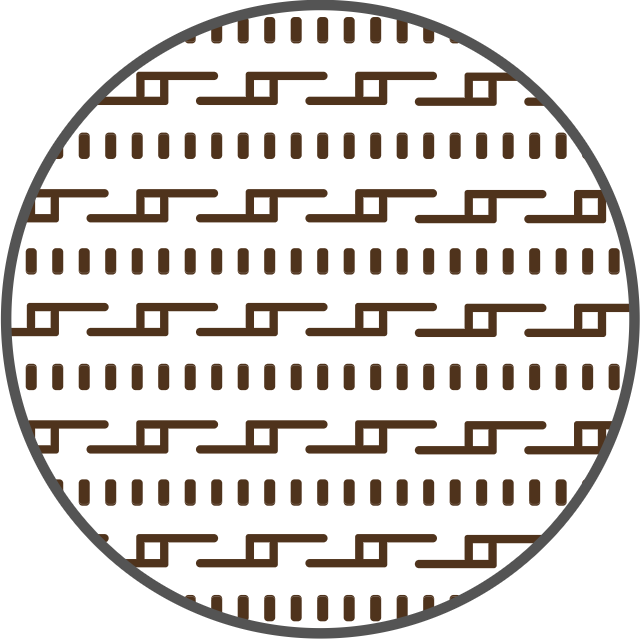
A Shadertoy shader for this pattern:

```glsl
const vec3 PAPER = vec3(1.0);
const vec3 BROWN = vec3(0.31, 0.20, 0.11);
const vec3 SEAM = vec3(0.62, 0.57, 0.54);
const vec3 GRAY = vec3(0.33);

const float ROW_PITCH = 0.1806;

float coverage(float dist, float pixel) {
    return clamp(0.5 - dist / pixel, 0.0, 1.0);
}

float roundedBox(vec2 p, vec2 halfSize, float radius) {
    vec2 q = abs(p) - halfSize + radius;
    return length(max(q, 0.0)) + min(max(q.x, q.y), 0.0) - radius;
}

// Square frame with one long arm on top and its half-turn below
float keyShape(vec2 p, vec2 halfFrame, float armEnd, float halfStroke) {
    float outer = roundedBox(p, halfFrame + halfStroke, 0.0045);
    float hole = roundedBox(p, halfFrame - halfStroke, 0.0);
    vec2 q = p.y < 0.0 ? -p : p;
    q -= vec2(clamp(q.x, 0.0, armEnd), halfFrame.y);
    return min(max(outer, -hole), length(q) - halfStroke);
}

// Rows of keys; arms reach into the neighbouring cells
float keyRows(vec2 p, vec2 pitch) {
    float row = round(p.y / pitch.y);
    float column = round(p.x / pitch.x);
    float oddRowDrop = 0.0028 * mod(row, 2.0);
    float dist = 1.0;
    for (float i = -1.0; i <= 1.0; i++) {
        float c = column + i;
        float rightDrop = 0.0013 * step(2.0, c);
        vec2 centre = vec2(c, row) * pitch - vec2(0.0, oddRowDrop + rightDrop);
        dist = min(dist, keyShape(p - centre, vec2(0.0186, 0.0195), 0.0963, 0.0065));
    }
    return dist;
}

// Returns the bar distance and the distance to its thin end seam
vec2 barRows(vec2 p, vec2 pitch, vec2 halfBar) {
    float row = floor(p.y / pitch.y);
    vec2 q = vec2(p.x - pitch.x * round(p.x / pitch.x), p.y - (row + 0.5) * pitch.y);
    float side = mod(row, 2.0) < 0.5 ? -1.0 : 1.0;
    float bar = roundedBox(q, halfBar, 0.006);
    float inset = roundedBox(q + vec2(0.0, side * 0.0025), halfBar, 0.006);
    float seam = max(abs(inset) - 0.0004, halfBar.y - 0.007 - side * q.y);
    return vec2(bar, max(seam, bar + 0.0006));
}

void mainImage(out vec4 fragColor, in vec2 fragCoord) {
    float size = min(iResolution.x, iResolution.y);
    float pixel = 1.0 / size;
    vec2 p = (fragCoord - 0.5 * iResolution.xy) / size - vec2(0.0005, 0.0013);

    float keys = keyRows(p - vec2(-0.0915, -0.0006), vec2(0.1710, ROW_PITCH));
    vec2 bars = barRows(p - vec2(0.0037, 0.0), vec2(0.0414, ROW_PITCH), vec2(0.0086, 0.0206));

    // Clip the rows to the disc, then lay the ring over its rim
    float rim = length(p) - 0.4909;
    float ink = coverage(min(keys, bars.x), pixel) * coverage(rim, pixel);
    vec3 inkColor = mix(BROWN, SEAM, 0.6 * coverage(bars.y, pixel));
    vec3 color = mix(PAPER, inkColor, ink);
    color = mix(color, GRAY, coverage(abs(rim) - 0.0082, pixel));

    fragColor = vec4(color, 1.0);
}
```
